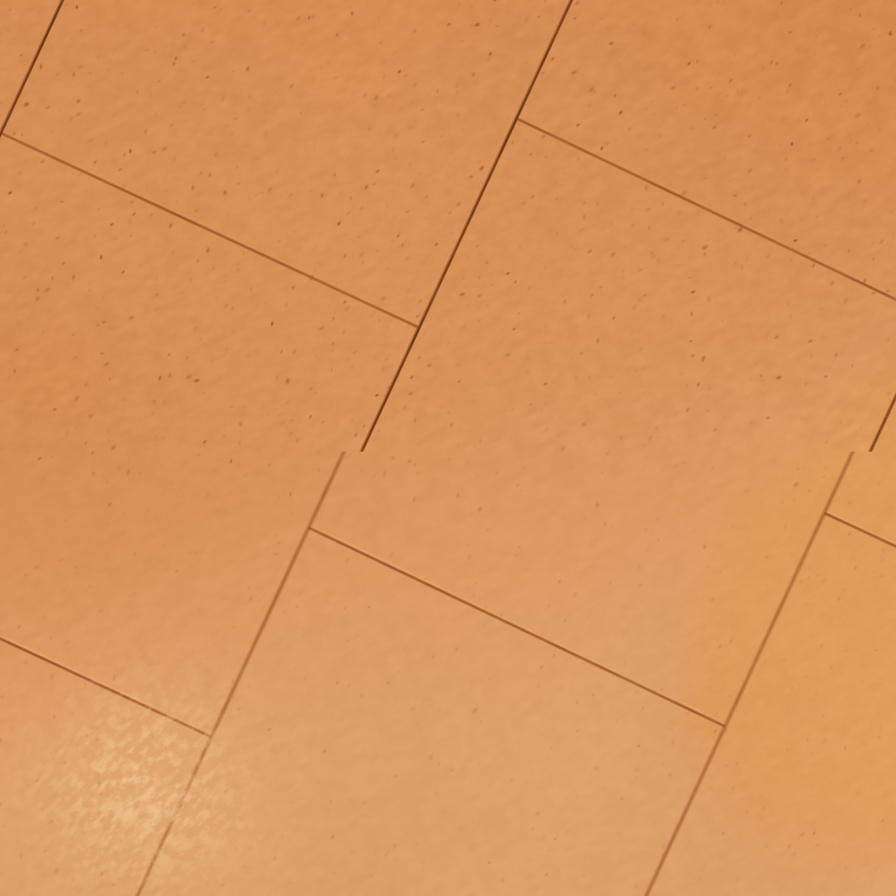
Give the GLSL for this texture, as a WebGL 2 fragment shader.

```glsl
#version 300 es
precision highp float;

uniform vec2 u_resolution;
out vec4 fragColor;

#define TILE 0.515
#define ALONG vec2(0.4217, 0.9068)
#define SEAM_Y 0.496
#define SHIFT_UPPER 0.1565
#define SHIFT_LOWER 0.139
#define LONG_WIDTH 0.0038
#define CROSS_WIDTH 0.0028
#define SPECK_CELL 0.026
#define SPECK_CHANCE 0.34
#define GRAIN 0.05

const vec3 CLAY = vec3(0.848, 0.568, 0.343);
const vec3 CLAY_DEEP = vec3(0.825, 0.527, 0.295);
const vec3 CLAY_PALE = vec3(0.868, 0.630, 0.415);
const vec3 AMBER = vec3(0.880, 0.605, 0.345);
const vec3 GLARE = vec3(0.950, 0.785, 0.585);
const vec3 GROUT = vec3(0.600, 0.315, 0.140);
const vec3 GROUT_DARK = vec3(0.340, 0.150, 0.040);
const vec3 SPECK = vec3(0.600, 0.325, 0.160);

float hash(vec2 p) {
  vec3 q = fract(p.xyx * vec3(0.1031, 0.1030, 0.0973));
  q += dot(q, q.yzx + 33.33);
  return fract((q.x + q.y) * q.z);
}

float noise(vec2 p) {
  vec2 i = floor(p), f = fract(p);
  f = f * f * (3.0 - 2.0 * f);
  vec2 e = vec2(0.0, 1.0);
  return mix(mix(hash(i), hash(i + e.yx), f.x),
             mix(hash(i + e.xy), hash(i + e.yy), f.x), f.y);
}

float fbm(vec2 p) {
  float sum = 0.0, amp = 0.5;
  for (int i = 0; i < 4; i++) {
    sum += amp * noise(p);
    p = p * 2.03 + 17.0;
    amp *= 0.5;
  }
  return sum;
}

// Coverage of a line of the given width, softened at its edges
float line(float d, float width, float soft) {
  return 1.0 - smoothstep(-soft, soft, abs(d) - 0.5 * width);
}

// Elongated pits scattered over a jittered grid
float specks(vec2 p, float cell, float chance) {
  float cover = 0.0;
  vec2 home = floor(p / cell);
  for (int j = -1; j <= 1; j++)
  for (int i = -1; i <= 1; i++) {
    vec2 id = home + vec2(i, j);
    vec2 d = p - (id + vec2(hash(id + 3.1), hash(id + 71.7))) * cell;
    float turn = 0.3 + 1.2 * hash(id + 19.0);
    d = mat2(cos(turn), -sin(turn), sin(turn), cos(turn)) * d;
    d.x *= 0.6;
    float size = mix(0.0005, 0.0018, pow(hash(id + 41.0), 3.0));
    float pit = 1.0 - smoothstep(0.0, size + 0.0018, length(d));
    float strength = mix(0.15, 1.0, pow(hash(id + 57.0), 3.0));
    cover = max(cover, pit * strength * step(hash(id + 90.0), chance));
  }
  return cover;
}

// Square tiles in half bond; upper is 1 above the seam, 0 below
vec3 layTiles(vec3 color, vec2 p, float upper, float px) {
  vec2 uv = vec2(dot(p, vec2(ALONG.y, -ALONG.x)), dot(p, ALONG));
  uv.x -= mix(SHIFT_LOWER, SHIFT_UPPER, upper);
  float column = floor(uv.x / TILE);
  float odd = mod(column, 2.0);
  uv.y += (1.0 - odd) * 0.01 * uv.x - mix(0.003, 0.0, upper);
  vec2 cell = uv / TILE + vec2(0.0, 0.5 * odd);
  vec2 d = (fract(cell + 0.5) - 0.5) * TILE;

  // Cross joints with a lit rim
  float wear = noise(uv * 38.0);
  float rim = line(d.y - 0.0028, 0.002, px + 0.0008);
  color = mix(color, CLAY_PALE * 1.07, rim * mix(0.8, 0.15, upper) * wear);
  float cross = line(d.y, CROSS_WIDTH, px + 0.0006);
  color = mix(color, GROUT, cross * (0.7 + 0.3 * wear));

  // Long joints: crisp and dark above, paler and soft below
  float soft = px + mix(0.0016, 0.0004, upper);
  float body = line(d.x, LONG_WIDTH, soft);
  color = mix(color, GROUT, body * mix(0.72, 0.85, upper) * (0.8 + 0.2 * wear));
  float core = line(d.x - 0.0005, 0.0020, px + 0.0003);
  float depth = upper * mix(0.85, 0.5, step(0.5, column));
  return mix(color, GROUT_DARK, core * depth * (0.7 + 0.3 * wear));
}

void main() {
  vec2 p = gl_FragCoord.xy / u_resolution;
  float px = 0.7 / min(u_resolution.x, u_resolution.y);
  float upper = smoothstep(-px, px, p.y - SEAM_Y);

  // Clay tone, deeper toward the top and paler toward the bottom
  float cloud = fbm(p * 5.0) - 0.47;
  vec3 color = mix(CLAY, CLAY_PALE, smoothstep(0.58, 0.0, p.y - 0.22 * p.x + 0.25 * cloud));
  color = mix(color, CLAY_DEEP, 0.5 * smoothstep(0.65, 1.1, p.y + 0.3 * cloud));
  color = mix(color, CLAY_DEEP, 0.6 * smoothstep(0.4, 0.0, length(p - vec2(1.0, 1.0))));
  color = mix(color, CLAY_DEEP, 0.4 * smoothstep(0.4, 0.0, length(p - vec2(0.05, 0.55))));

  // Amber stain, mottling and fine grain smeared below the seam
  float stain = length((p - vec2(1.02, 0.29)) / vec2(0.24, 0.27)) + 0.5 * cloud;
  color = mix(color, AMBER, 0.65 * smoothstep(1.15, 0.75, stain));
  vec2 slant = vec2(p.x + 0.5 * p.y, p.y - 0.5 * p.x);
  float grain = fbm(slant * vec2(65.0, 110.0)) - 0.47;
  color += GRAIN * grain * mix(0.7, 1.0, upper) + 0.03 * cloud;

  // Specks, fainter in the lower half
  float pits = max(specks(p, SPECK_CELL, SPECK_CHANCE), 0.6 * specks(p + 5.0, 0.017, 0.3));
  color = mix(color, SPECK, pits * mix(0.3, 0.9, smoothstep(0.4, 0.6, p.y)));

  color = mix(layTiles(color, p, 0.0, px), layTiles(color, p, 1.0, px), upper);

  // Glare broken up by the rough surface
  vec2 away = p - vec2(0.16, 0.12);
  float glow = exp(-dot(away, away) / 0.011);
  float ripple = smoothstep(0.3, 0.75, fbm(vec2(p.x + p.y, 1.6 * (p.y - p.x)) * 75.0));
  color = mix(color, GLARE, glow * (0.15 + 0.6 * ripple));

  fragColor = vec4(clamp(color, 0.0, 1.0), 1.0);
}
```
